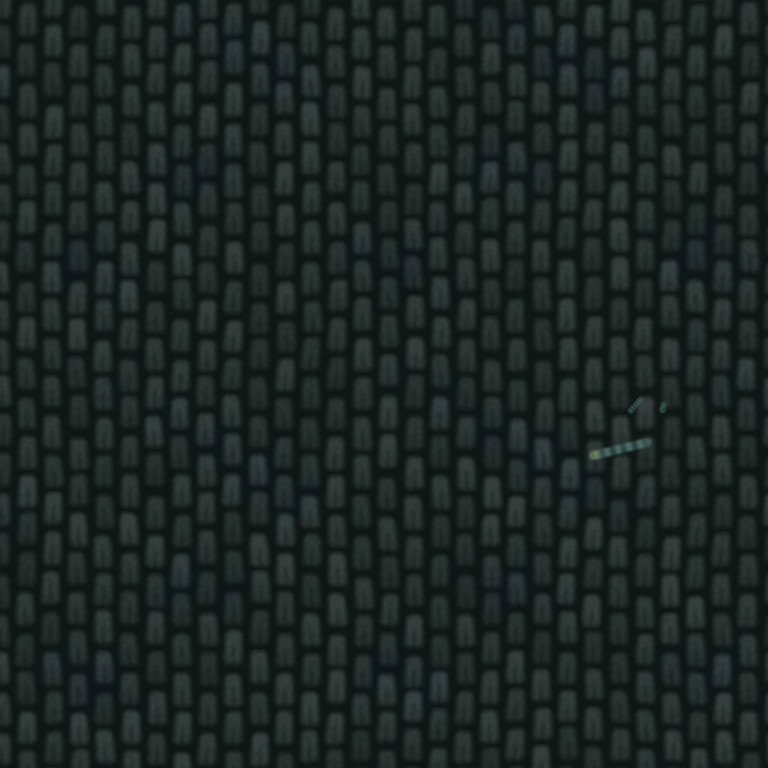
A three.js fragment shader for this texture:

```glsl
// Dark green-grey knitted cloth: columns of upright loops, each column shifted
// half a row from its neighbour. Each loop is a rounded box with a lower groove;
// sines bend the cloth, cellular noise roughens the yarn, and lint lies on top.

varying vec2 vUv;

const vec2 REPEATS = vec2(29.8, 19.6);      // loops across and down
const vec2 PHASE = vec2(0.45, 0.45);        // shift of the loop grid, in cells
const float LOOP_ASPECT = 1.52;             // cell height over cell width
const vec2 LOOP_HALF = vec2(0.37, 0.66);    // half size of a loop, in cell widths
const float LOOP_ROUND = 0.27;
const float EDGE_INNER = 0.21;              // soft shading inside the loop edge
const float EDGE_OUTER = 0.12;
const float GROOVE_WIDTH = 0.10;
const float GROOVE_DEPTH = 0.30;
const vec2 JITTER = vec2(0.07, 0.10);
const float LOOP_VARIATION = 0.26;
const float FUZZ_CELLS = 135.0;
const float FUZZ_AMOUNT = 0.26;

const vec3 GAP_COLOR = vec3(0.056, 0.088, 0.077);
const vec3 YARN_COLOR = vec3(0.180, 0.222, 0.211);
const vec3 BLUE_TINT = vec3(-0.004, -0.004, 0.016);
const vec3 LINT_COLOR = vec3(0.32, 0.47, 0.45);
const vec3 LINT_TIP_COLOR = vec3(0.47, 0.57, 0.40);

float hash(vec2 p) {
  p = fract(p * vec2(0.1031, 0.1137));
  p += dot(p, p.yx + 33.33);
  return fract((p.x + p.y) * p.x * 17.31);
}

vec2 hash2(vec2 p) {
  return vec2(hash(p + 3.7), hash(p + 91.3));
}

// Distance to the nearest scattered point
float cellular(vec2 p) {
  vec2 cell = floor(p);
  float nearest = 2.0;
  for (int y = -1; y <= 1; y++) {
    for (int x = -1; x <= 1; x++) {
      vec2 c = cell + vec2(float(x), float(y));
      nearest = min(nearest, length(c + hash2(c) - p));
    }
  }
  return nearest;
}

// Slow layered sines, about -1 to 1
float waves(vec2 p) {
  return 0.5 * sin(p.x * 5.1 + 2.0 * sin(p.y * 3.7))
       + 0.3 * sin(p.y * 11.3 + p.x * 4.9 + 1.7)
       + 0.2 * sin(p.x * 23.0 - p.y * 17.0);
}

float roundedBox(vec2 p, vec2 halfSize, float radius) {
  vec2 q = abs(p) - halfSize + radius;
  return length(max(q, 0.0)) + min(max(q.x, q.y), 0.0) - radius;
}

// x: distance to a segment, y: position along it
vec2 segment(vec2 p, vec2 a, vec2 b) {
  vec2 ab = b - a;
  float t = clamp(dot(p - a, ab) / dot(ab, ab), 0.0, 1.0);
  return vec2(length(p - a - ab * t), t);
}

// Brightness of the knit, 0 in the gaps to 1 on the yarn
float knit(vec2 uv) {
  vec2 bend = 0.08 * vec2(waves(uv * 1.6 + 4.0), waves(uv.yx * 1.8));
  vec2 grid = uv * REPEATS + PHASE + bend;
  float column = floor(grid.x);
  grid.y += 0.5 * mod(column + 1.0, 2.0);
  vec2 id = vec2(column, floor(grid.y));
  vec2 p = fract(grid) - 0.5 + (hash2(id + 40.0) - 0.5) * JITTER;
  p.y *= LOOP_ASPECT;
  p.x += p.y * 0.12 * (hash(id + 70.0) - 0.5);

  // The loop narrows a little towards its crown
  vec2 q = vec2(p.x * (1.0 + 0.14 * p.y), p.y);
  float d = roundedBox(q, LOOP_HALF, LOOP_ROUND);
  float body = 1.0 - smoothstep(-EDGE_INNER, EDGE_OUTER, d);
  float groove = exp(-pow(abs(p.x) / GROOVE_WIDTH, 2.0)) * (1.0 - smoothstep(-0.15, 0.35, p.y));
  float crown = mix(0.74, 0.96, smoothstep(-0.65, 0.25, p.y));
  float variation = 1.0 + LOOP_VARIATION * (hash(id) - 0.5) * 2.0;
  return body * crown * variation * (1.0 - GROOVE_DEPTH * groove);
}

// Beaded thread of lint: coverage
float lint(vec2 s, float radius) {
  float bead = 0.75 + 0.25 * sin(s.y * 31.0);
  return (1.0 - smoothstep(radius * 0.35, radius, s.x)) * bead;
}

void main() {
  // Knit with yarn fuzz and slow shading
  float fuzz = 0.5 - cellular(vUv * FUZZ_CELLS);
  float tone = knit(vUv) * (1.0 + 0.06 * waves(vUv * 2.3 + 1.0));
  tone += FUZZ_AMOUNT * fuzz * (0.35 + 0.65 * tone);
  vec3 color = mix(GAP_COLOR, YARN_COLOR, clamp(tone, 0.0, 1.2));
  color += BLUE_TINT * smoothstep(0.25, 0.9, waves(vUv * 3.1 + 7.0));

  // Lint: one long thread with a pale tip, two short crumbs above it
  vec2 thread = segment(vUv, vec2(0.773, 0.407), vec2(0.843, 0.424));
  vec3 threadColor = mix(LINT_TIP_COLOR, LINT_COLOR, smoothstep(0.0, 0.18, thread.y));
  color = mix(color, threadColor, 0.85 * lint(thread, 0.0085));
  float crumbs = lint(segment(vUv, vec2(0.821, 0.465), vec2(0.834, 0.480)), 0.005);
  crumbs = max(crumbs, lint(segment(vUv, vec2(0.863, 0.466), vec2(0.864, 0.473)), 0.006));
  color = mix(color, LINT_COLOR, 0.6 * crumbs);

  gl_FragColor = vec4(color, 1.0);
}
```
